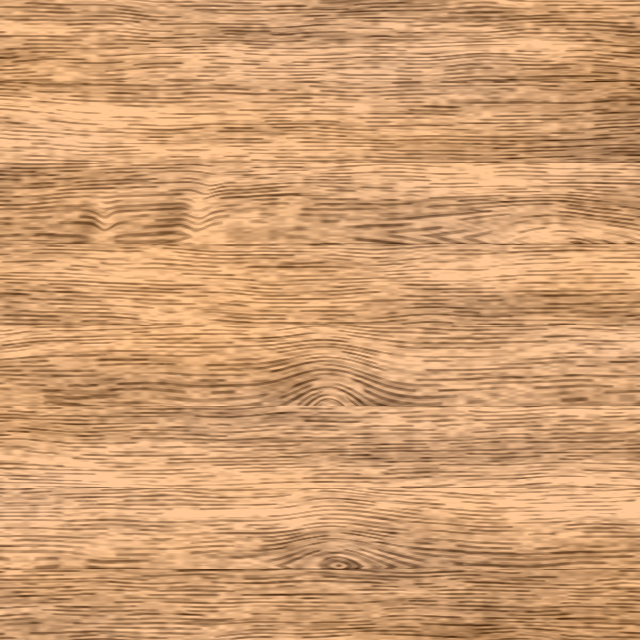
This texture is drawn by a Shadertoy shader. Its source:

```glsl
// Horizontal planks of honey coloured wood with fine broken grain and arched knots.

const float TAU = 6.28318;
const float PLANK_HEIGHT = 0.127;
const vec3 DARK_WOOD = vec3(0.45, 0.31, 0.19);
const vec3 LIGHT_WOOD = vec3(0.97, 0.75, 0.55);

float hash(vec2 p) {
    return fract(sin(dot(p, vec2(127.1, 311.7))) * 43758.5453);
}

float noise(vec2 p) {
    vec2 i = floor(p), f = fract(p);
    f = f * f * (3.0 - 2.0 * f);
    float low = mix(hash(i), hash(i + vec2(1, 0)), f.x);
    float high = mix(hash(i + vec2(0, 1)), hash(i + vec2(1, 1)), f.x);
    return mix(low, high, f.y);
}

// Layered noise centred on zero
float fbm(vec2 p) {
    float sum = 0.0, weight = 0.57;
    for (int i = 0; i < 3; i++) {
        sum += weight * (noise(p) - 0.5);
        p = p * 2.1 + 17.3;
        weight *= 0.5;
    }
    return sum;
}

float blob(vec2 p, vec2 centre, vec2 size) {
    vec2 d = (p - centre) / size;
    return exp(-dot(d, d));
}

// Grain height whose contours arch over a knot and flatten away from it
float knotGrain(vec2 p, vec2 centre, vec2 size) {
    vec2 d = p - centre;
    float side = 1.0 - exp(-d.x * d.x / (size.x * size.x));
    return 0.65 * sqrt(d.y * d.y + size.y * size.y * side) + 0.45 * abs(d.y);
}

// Pale or dark heart with dark shoulders
float knotShade(vec2 p, vec2 centre, float heart) {
    return heart * blob(p, centre, vec2(0.04, 0.025))
        - 0.30 * blob(p, centre + vec2(-0.06, 0.02), vec2(0.05, 0.035))
        - 0.26 * blob(p, centre + vec2(0.08, 0.0), vec2(0.06, 0.015));
}

// Upright pale curl leaning to the right
float curl(vec2 p, vec2 centre, vec2 size, float lean) {
    p.x -= lean * (p.y - centre.y) + 0.003 * sin(p.y * 90.0);
    return blob(p, centre, size);
}

// Thin lines along the grain, each broken independently into dashes
float dashes(vec2 p, float lineCount, float breaks, float threshold) {
    float line = p.y * lineCount;
    float index = floor(line);
    float profile = smoothstep(0.1, 0.95, 0.5 - 0.5 * cos(TAU * line));
    float along = p.x * breaks + 20.0 * hash(vec2(index, 3.0));
    return profile * smoothstep(threshold, threshold + 0.25, noise(vec2(along, index)));
}

void mainImage(out vec4 fragColor, in vec2 fragCoord) {
    vec2 uv = fragCoord / iResolution.xy;

    // Planks are counted from the top
    float row = floor((1.0 - uv.y) / PLANK_HEIGHT);
    float inPlank = fract((1.0 - uv.y) / PLANK_HEIGHT);
    float seed = row * 7.31;

    // Gentle waviness of the grain
    vec2 p = uv;
    p.y += 0.022 * (noise(vec2(uv.x * 2.5 + seed, uv.y * 6.0)) - 0.5);
    p.y += 0.006 * (noise(vec2(uv.x * 12.0 + seed, uv.y * 22.0)) - 0.5);
    float grain = p.y;
    float shade = 0.0;
    float heart = 0.0;

    // Knots and curls, each kept inside its own plank
    if (row == 2.0) {
        vec2 smallCurl = vec2(0.162, 0.65), tallCurl = vec2(0.315, 0.675);
        float pale = curl(uv, smallCurl, vec2(0.014, 0.032), 0.1)
            + curl(uv, tallCurl, vec2(0.017, 0.06), 0.3);
        float flank = curl(uv, smallCurl - vec2(0.025, 0.0), vec2(0.018, 0.035), 0.1)
            + curl(uv, tallCurl - vec2(0.045, 0.01), vec2(0.024, 0.045), 0.3);
        grain = knotGrain(p, vec2(0.9, 0.63), vec2(0.2, 0.07)) + 0.007 * pale;
        shade = 0.28 * pale - 0.22 * flank - 0.04;
    } else if (row == 4.0) {
        vec2 knot = vec2(0.515, 0.37);
        grain = knotGrain(p, knot, vec2(0.07, 0.06));
        shade = knotShade(uv, knot, 0.12);
        heart = blob(uv, knot, vec2(0.06, 0.04));
    } else if (row == 6.0) {
        vec2 knot = vec2(0.53, 0.113);
        grain = knotGrain(p, knot, vec2(0.09, 0.05));
        shade = knotShade(uv, knot, -0.22);
        heart = blob(uv, knot, vec2(0.07, 0.035));
    }

    // Broad clouds, medium bands and weathered corners
    vec2 along = vec2(uv.x + seed, grain);
    shade += 0.85 * fbm(along * vec2(2.2, 17.0));
    shade += 0.32 * (noise(along * vec2(5.0, 70.0)) - 0.5);
    shade -= 0.3 * blob(uv, vec2(1.02, 0.86), vec2(0.12, 0.14));
    shade -= 0.3 * blob(uv, vec2(-0.02, 0.57), vec2(0.1, 0.05));
    shade -= 0.28 * blob(uv, vec2(0.74, 0.02), vec2(0.1, 0.035));
    shade -= 0.2 * blob(uv, vec2(0.95, 0.34), vec2(0.25, 0.02));
    shade += 0.16 * heart * sin(TAU * grain * 85.0);

    // Short dark dashes over pale, finely flecked wood
    vec2 drifted = along;
    drifted.y += 0.005 * noise(along * vec2(9.0, 30.0));
    float fibres = noise(vec2(uv.x * 75.0, p.y * 300.0)) - 0.5;
    float tone = 0.88 + shade + 0.42 * fibres;
    tone -= 0.48 * dashes(drifted, 165.0, 26.0, 0.3);
    tone -= 0.22 * dashes(drifted + 5.3, 107.0, 17.0, 0.5);

    // Long thin cracks and rare glints
    tone -= 0.45 * dashes(vec2(uv.x, p.y), 190.0, 12.0, 0.82);
    float glint = dashes(vec2(uv.x + 2.7, p.y), 205.0, 45.0, 0.9);

    // Faint seam between planks
    float seamDistance = min(inPlank, 1.0 - inPlank) * PLANK_HEIGHT;
    float seam = 1.0 - smoothstep(0.0004, 0.002, seamDistance);
    tone -= 0.4 * seam * smoothstep(0.3, 0.9, noise(vec2(uv.x * 6.0, seed)));

    // Colour with a slight drift in warmth
    vec3 color = mix(DARK_WOOD, LIGHT_WOOD, clamp(tone, -0.3, 1.08));
    float warmth = fbm(vec2(uv.x * 3.0, uv.y * 9.0) + 40.0);
    color += warmth * vec3(0.04, 0.0, -0.06);
    color = mix(color, vec3(1.0, 0.93, 0.82), 0.7 * glint);
    fragColor = vec4(clamp(color, 0.0, 1.0), 1.0);
}
```
